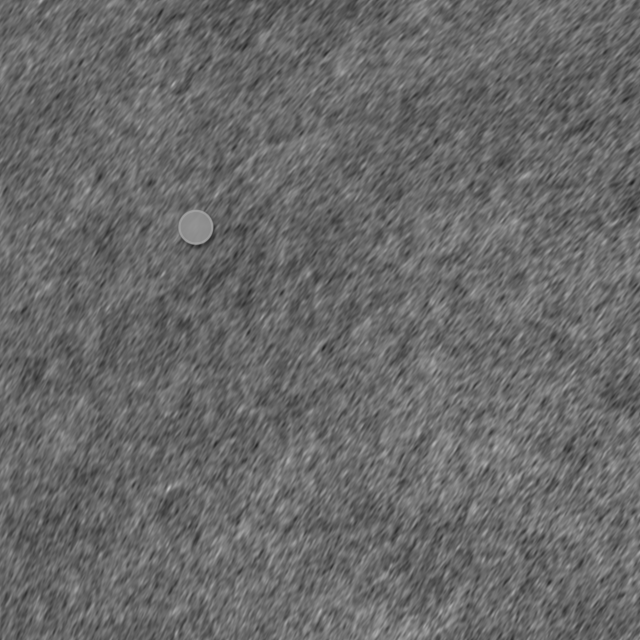
Give the GLSL for this texture, as a WebGL 1 fragment shader.

```glsl
precision highp float;
// Brushed grey surface: fine slanted streaks over soft mottling, with one small
// raised disc. Streaks are cellular noise: randomly placed, randomly signed
// soft spots summed in a stretched and gently bent coordinate frame.

uniform vec2 u_resolution;

#define BASE_GREY 0.409
#define STREAK_ANGLE 0.96
#define STREAK_BEND 0.13
#define STREAK_SIZE vec2(0.0043, 0.0145)
#define STREAK_CONTRAST 0.045
#define FINE_CONTRAST 0.027
#define MOTTLE_CONTRAST 0.021
#define BAND_CONTRAST 0.016
#define CORNER_LIGHT 0.035
#define DISC_CENTRE vec2(0.306, 0.645)
#define DISC_RADIUS 0.0275

vec3 hash3(vec2 cell) {
  vec3 q = fract(cell.xyx * vec3(0.1031, 0.1030, 0.0973));
  q += dot(q, q.yxz + 33.33);
  return fract((q.xxy + q.yzz) * q.zyx);
}

// Sum of signed soft spots, scaled to about unit deviation
float spotNoise(vec2 p) {
  vec2 home = floor(p);
  float sum = 0.0;
  for (int y = -1; y <= 1; y++) {
    for (int x = -1; x <= 1; x++) {
      vec2 cell = home + vec2(float(x), float(y));
      for (int k = 0; k < 2; k++) {
        vec3 spot = hash3(cell + 317.0 * float(k));
        vec2 d = p - cell - spot.xy;
        float falloff = max(0.0, 1.0 - dot(d, d));
        sum += (2.0 * spot.z - 1.0) * falloff * falloff * falloff;
      }
    }
  }
  return sum / 0.547;
}

// Coordinates across (x) and along (y) a direction
vec2 alignTo(vec2 p, float angle) {
  vec2 along = vec2(cos(angle), sin(angle));
  return vec2(dot(p, vec2(along.y, -along.x)), dot(p, along));
}

// Rare bright scratches lying along the streaks
float flecks(vec2 p) {
  vec2 cell = floor(p * 4.0);
  vec3 h = hash3(cell + 71.0);
  vec2 d = p - (cell + 0.2 + 0.6 * h.xy) / 4.0;
  d /= vec2(0.0025, 0.007);
  return step(0.75, h.z) * exp(-dot(d, d));
}

void main() {
  vec2 uv = gl_FragCoord.xy / u_resolution.y;
  vec2 p = uv - 0.5;
  float pixel = 1.0 / u_resolution.y;

  // Bent frame: streaks are steeper at lower left, flatter at upper right
  vec2 s = alignTo(p, STREAK_ANGLE);
  s.x -= STREAK_BEND * s.y * s.y;

  // Streak grain, stronger toward the lower right
  float corner = smoothstep(0.1, 0.9, dot(p, vec2(0.7, -0.7)) + 0.35);
  float grain = STREAK_CONTRAST * spotNoise(s / STREAK_SIZE);
  grain += FINE_CONTRAST * spotNoise(s / (STREAK_SIZE * vec2(0.74, 0.6)) + 41.3);
  grain *= 0.92 + 0.25 * corner;

  // Soft mottling, broad slanted bands and a lighter corner
  float mottle = MOTTLE_CONTRAST * spotNoise(s / vec2(0.017, 0.032) + 9.7);
  float bands = BAND_CONTRAST * spotNoise(alignTo(p, 0.45) / vec2(0.09, 0.24) + 5.2);
  float grey = BASE_GREY + grain + mottle + bands + CORNER_LIGHT * (corner - 0.25);
  grey += 0.24 * flecks(s);

  // Disc: shadow at lower right, flat face, thin light rim
  vec2 fromDisc = uv - DISC_CENTRE;
  float dist = length(fromDisc);
  float shadowDist = length(fromDisc - vec2(0.003, -0.004));
  grey -= 0.15 * (1.0 - smoothstep(0.88, 1.22, shadowDist / DISC_RADIUS));
  float rim = 1.0 - smoothstep(0.0008, 0.003, abs(dist - DISC_RADIUS + 0.0018));
  float face = 0.54 + 0.03 * (1.0 - dist / DISC_RADIUS) + 0.07 * rim + 0.1 * grain;
  float cover = 1.0 - smoothstep(-pixel, pixel, dist - DISC_RADIUS);
  grey = mix(grey, face, cover);

  gl_FragColor = vec4(vec3(clamp(grey, 0.0, 1.0)), 1.0);
}
```
